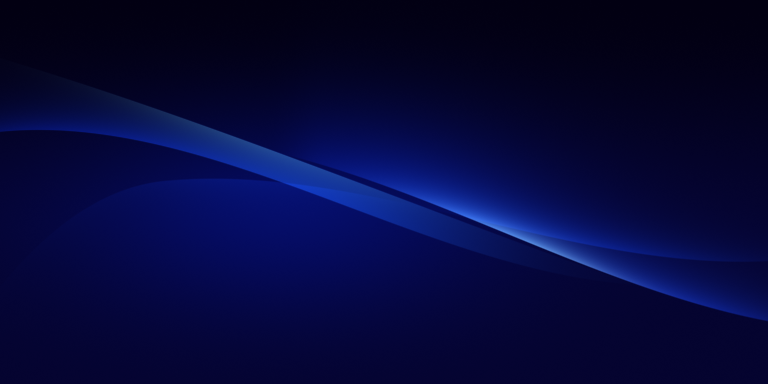
This background is drawn by a Shadertoy shader. Its source:

```glsl
// Deep blue backdrop crossed by thin, translucent ribbons of light.
// Four cubic curves bound the ribbons; each curve carries one-sided glows
// that decay with height and swell along x as a bell.

// Cubic through four heights, spaced evenly from x = start.
float curve(float x, float start, float spacing, vec4 h) {
    float u = (x - start) / spacing;
    float a = u - 1.0, b = u - 2.0, c = u - 3.0;
    return dot(h, vec4(-a * b * c / 6.0, u * b * c / 2.0,
                       -u * a * c / 2.0, u * a * b / 6.0));
}

float bell(float x, float center, float width) {
    float t = (x - center) / width;
    return exp(-t * t);
}

// Light on the positive side of an edge, fading over the given reach.
float edgeGlow(float d, float reach, float soft) {
    return smoothstep(-soft, soft, d) * exp(-max(d, 0.0) / reach);
}

float hash(vec2 p) {
    return fract(sin(dot(p, vec2(12.9898, 78.233))) * 43758.5453);
}

vec3 backdrop(vec2 p) {
    vec3 top = vec3(0.008, 0.0, 0.07);
    vec3 base = vec3(0.018, 0.014, 0.185);
    vec3 col = mix(base, top, smoothstep(0.38, 1.0, p.y));
    float pool = bell(p.x, 0.75, 0.58) * bell(p.y, 0.44, 0.27);
    return col + vec3(0.0, 0.03, 0.20) * pool;
}

void mainImage(out vec4 fragColor, in vec2 fragCoord) {
    // x spans 0..2, y spans 0..1
    vec2 p = fragCoord / iResolution.xy * vec2(2.0, 1.0);
    float soft = 1.0 / iResolution.y;
    float x = p.x;

    // Signed heights above the four edges
    float crest = p.y - curve(x, 0.0, 0.4167, vec4(0.849, 0.7135, 0.5625, 0.406));
    float keel = p.y - curve(x, 0.0, 0.5208, vec4(0.656, 0.594, 0.4115, 0.268));
    float bend = max(0.43 - x, 0.0);
    float arc = p.y - curve(x, 0.43, 0.523, vec4(0.529, 0.491, 0.374, 0.320))
              + 0.8 * bend * bend;
    float blade = p.y - curve(x, 0.703, 0.432, vec4(0.607, 0.466, 0.293, 0.164));

    vec3 col = backdrop(p);

    // Long ribbon between crest and keel
    float ribbon = smoothstep(-soft, soft, -crest) * smoothstep(-soft, soft, keel);
    vec3 fill = vec3(0.025, 0.11, 0.20) * bell(x, 0.85, 0.45);
    vec3 crestRim = vec3(0.10, 0.16, 0.09) * bell(x, 0.66, 0.36)
                  * edgeGlow(-crest, 0.045, soft);
    vec3 keelRim = vec3(0.01, 0.06, 0.28) * bell(x, 0.25, 0.55)
                 * edgeGlow(keel, 0.045, soft);
    col += ribbon * (fill + crestRim + keelRim);

    // Arc: lit below on the left, above on the right
    col += vec3(0.01, 0.045, 0.14) * bell(x, 0.62, 0.36) * edgeGlow(-arc, 0.07, soft);
    col += vec3(0.01, 0.06, 0.20) * bell(x, 1.6, 0.38) * edgeGlow(arc, 0.045, soft);

    // Blade: broad haze, blue glow, pale rim and a fading tail
    float start = smoothstep(0.68, 0.85, x);
    vec3 light = vec3(0.01, 0.045, 0.23) * bell(x, 1.18, 0.42)
               * edgeGlow(blade, 0.13, soft);
    light += vec3(0.04, 0.16, 0.22) * bell(x, 1.27, 0.28)
           * edgeGlow(blade, 0.05, soft);
    light += vec3(0.28, 0.34, 0.18) * bell(x, 1.39, 0.24)
           * edgeGlow(blade, 0.022, soft);
    light += vec3(0.03, 0.11, 0.36) * bell(x, 1.78, 0.36)
           * edgeGlow(blade, 0.06, soft);
    col += start * light;

    // Fine dither against banding
    col += (hash(floor(p * 512.0)) - 0.5) / 255.0;
    fragColor = vec4(clamp(col, 0.0, 1.0), 1.0);
}
```
